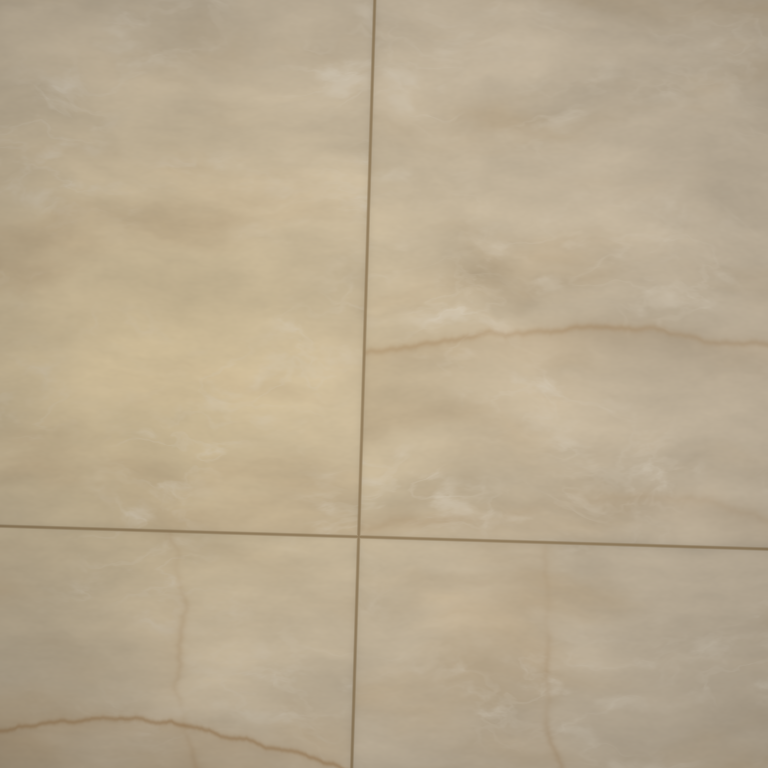
Give the GLSL for this texture, as a Shadertoy shader.

```glsl
#define TILE_SIZE 0.75
#define CROSSING vec2(0.467, 0.301)
#define TILT 0.03
#define JOINT_WIDTH 0.0036
#define STONE_COOL vec3(0.715, 0.663, 0.582)
#define STONE_WARM vec3(0.765, 0.695, 0.555)
#define STONE_TAN vec3(0.675, 0.595, 0.475)
#define FLECK_COLOR vec3(0.785, 0.745, 0.675)
#define VEIN_COLOR vec3(0.57, 0.44, 0.29)
#define JOINT_COLOR vec3(0.53, 0.45, 0.33)
#define CLOUDINESS 0.17
#define VEIN_COUNT 4

vec2 randomGradient(vec2 cell) {
    vec2 h = vec2(dot(cell, vec2(127.1, 311.7)), dot(cell, vec2(269.5, 183.3)));
    return 2.0 * fract(sin(h) * 43758.5) - 1.0;
}

float gradientNoise(vec2 p) {
    vec2 i = floor(p), f = fract(p);
    vec2 u = f * f * f * (f * (f * 6.0 - 15.0) + 10.0);
    vec2 e = vec2(0.0, 1.0);
    float low = mix(dot(randomGradient(i), f),
                    dot(randomGradient(i + e.yx), f - e.yx), u.x);
    float high = mix(dot(randomGradient(i + e.xy), f - e.xy),
                     dot(randomGradient(i + e.yy), f - e.yy), u.x);
    return mix(low, high, u.y);
}

float fbm(vec2 p) {
    float sum = 0.0, amplitude = 0.6;
    for (int i = 0; i < 5; i++) {
        sum += amplitude * gradientNoise(p);
        p = mat2(1.6, 1.2, -1.2, 1.6) * p + 7.3;
        amplitude *= 0.5;
    }
    return sum;
}

// Line of given sharpness with a soft stain on its lower side
float veinProfile(float d, float sharpness, float pixel) {
    float width = max(mix(0.008, 0.0045, sharpness), pixel);
    float stain = exp(-abs(d) / (d < 0.0 ? 0.045 : 0.012));
    return mix(0.12, 0.45, sharpness) * exp(-d * d / (width * width)) + 0.24 * stain;
}

// Long, broken veins running across the tile
float bedVeins(vec2 local, vec2 tile, float pixel) {
    float total = 0.0;
    for (int i = 0; i < VEIN_COUNT; i++) {
        float k = float(i);
        float seed = 9.7 * k + dot(tile, vec2(17.3, 31.9));
        float strength = fract(0.62 + dot(tile, vec2(0.5, 0.6)) + 0.15 * k);
        float sharpness = smoothstep(0.85, 0.97, strength);
        float height = 0.03 + mod(0.9 + 0.3 * k, 1.2);
        float wander = 0.07 * (sin(3.0 * local.x) - 0.5)
                     + 0.07 * gradientNoise(vec2(local.x * 2.3, seed))
                     + 0.03 * fbm(vec2(local.x * 11.0, seed + 4.1));
        float presence = smoothstep(-0.15, 0.25, gradientNoise(vec2(local.x * 4.0, seed + 2.6)));
        total += smoothstep(0.4, 0.95, strength) * mix(0.1 + 0.6 * presence, 1.0, sharpness)
               * veinProfile(local.y - height - wander, sharpness, pixel);
    }
    return total;
}

// Faint upright crack in every other row
float uprightCrack(vec2 local, vec2 tile, float pixel) {
    float seed = 5.3 * tile.x + 0.4;
    float path = 0.31 - 0.36 * tile.x + 0.15 * (1.0 - local.y)
               + 0.06 * gradientNoise(vec2(local.y * 5.0, seed))
               + 0.03 * fbm(vec2(local.y * 14.0, seed + 3.0));
    float presence = smoothstep(-0.3, 0.3, gradientNoise(vec2(local.y * 8.0, seed + 8.0)));
    return 0.6 * mod(tile.y, 2.0) * mix(0.2, 1.0, presence)
         * veinProfile(local.x - path, 0.5, pixel);
}

void mainImage(out vec4 fragColor, in vec2 fragCoord) {
    vec2 uv = fragCoord / iResolution.xy;
    float pixel = 1.0 / min(iResolution.x, iResolution.y);

    // Slightly tilted tile grid
    vec2 p = uv - CROSSING;
    p += TILT * vec2(-p.y, p.x);
    vec2 tile = floor(p / TILE_SIZE);
    vec2 local = fract(p / TILE_SIZE);
    vec2 q = p + tile * vec2(13.7, 21.3);

    // Warm glow on one side, cooler stone elsewhere
    vec2 glow = (uv - vec2(0.2, 0.5)) * vec2(2.2, 2.8);
    vec3 color = mix(STONE_COOL, STONE_WARM, 0.85 * exp(-dot(glow, glow)));

    // Bedded clouds, tan bands and fine grain
    vec2 warp = vec2(fbm(q * 4.0), fbm(q * 4.0 + 19.0));
    float clouds = fbm((q + 0.08 * warp) * vec2(4.0, 8.0));
    float streaks = fbm((q + 0.04 * warp) * vec2(13.0, 40.0) + 3.7);
    float grain = gradientNoise(q * vec2(110.0, 190.0));
    float bands = smoothstep(-0.05, 0.4, fbm((q + 0.08 * warp) * vec2(3.0, 9.0) + 41.0));
    color = mix(color, STONE_TAN, 0.5 * bands);
    color *= 1.0 + CLOUDINESS * clouds + 0.05 * streaks + 0.012 * grain;

    // Pale flecks and curling wisps gathered in patches
    float patches = smoothstep(-0.15, 0.25, fbm(q * vec2(5.0, 7.0) + 11.0));
    float flecks = smoothstep(0.02, 0.35, fbm((q + 0.06 * warp) * vec2(14.0, 27.0) + 27.0));
    float ridge = abs(fbm((q + 0.08 * warp) * vec2(9.0, 18.0) + 63.0));
    float wisps = 1.0 - smoothstep(0.0, 0.06, ridge);
    color = mix(color, FLECK_COLOR, patches * (0.55 * flecks + 0.2 * wisps));

    // Brown veins
    float localPixel = pixel / TILE_SIZE;
    float veins = bedVeins(local, tile, localPixel) + uprightCrack(local, tile, localPixel);
    color = mix(color, VEIN_COLOR, clamp(0.8 * veins, 0.0, 0.7));

    // Joints with a softly shaded border
    vec2 edge = min(local, 1.0 - local) * TILE_SIZE;
    float d = min(edge.x, edge.y) - 0.5 * JOINT_WIDTH;
    float soft = max(pixel, 0.0015);
    color *= 1.0 - 0.05 * exp(-max(d, 0.0) / 0.004);
    color = mix(color, JOINT_COLOR, 0.9 * (1.0 - smoothstep(-soft, soft, d)));

    // Light falling off towards the corners
    vec2 away = uv - vec2(0.53, 0.56);
    color *= 1.065 - 0.38 * dot(away, away);
    fragColor = vec4(color, 1.0);
}
```
